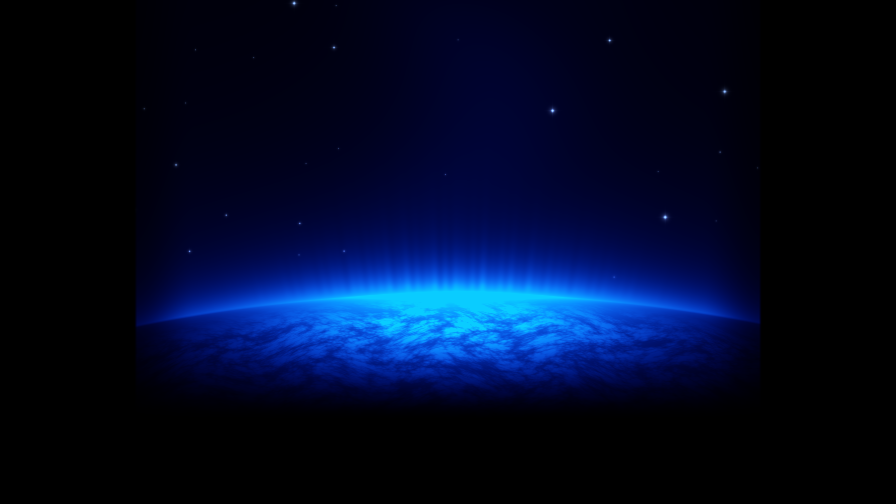
Reproduce this background procedurally as a Shadertoy shader.

```glsl
// Blue planet horizon glowing under a dark starry sky, framed in black.

// Lengths are in canvas heights, measured from the lower left.
const vec2 HORIZON_TOP = vec2(0.903, 0.417);
const float PLANET_RADIUS = 3.13;
const vec2 FRAME_X = vec2(0.266, 1.512);
const float FRAME_SOFTNESS = 0.007;
const vec2 GROUND_FADE_Y = vec2(0.165, 0.395);
const float GROUND_LIGHT = 1.38;
const float GROUND_WIDTH = 0.48;
const float CLOUD_CONTRAST = 0.42;
const float GLOW_WIDTH = 0.60;
const float RAY_WIDTH = 0.24;
const float RAY_HEIGHT = 0.060;
const float RAY_LIGHT = 0.26;
const vec2 NEBULA_CENTER = vec2(0.97, 0.80);
const vec2 NEBULA_SIZE = vec2(0.25, 0.36);
const float STAR_CELL = 0.105;
const float STAR_DENSITY = 0.36;
const vec3 STAR_COLOR = vec3(0.50, 0.66, 0.90);
const float SKY_BASE = 0.032;

vec2 hash2(vec2 p) {
    vec3 q = fract(p.xyx * vec3(0.1031, 0.1030, 0.0973));
    q += dot(q, q.yzx + 33.33);
    return fract((q.xx + q.yz) * q.zy);
}

float bell(float x) {
    return exp(-x * x);
}

// Distance to the nearest scattered cell point.
float cellular(vec2 p) {
    vec2 cell = floor(p);
    float nearest = 2.0;
    for (int y = -1; y <= 1; y++)
    for (int x = -1; x <= 1; x++) {
        vec2 c = cell + vec2(x, y);
        nearest = min(nearest, length(c + hash2(c) - p));
    }
    return nearest;
}

// Layered cells, bent by sines into drifting cloud banks.
float clouds(vec2 p) {
    p += 0.35 * sin(p.yx * vec2(1.3, 1.7) + vec2(0.4, 2.1));
    float sum = 0.0, weight = 0.42;
    for (int i = 0; i < 4; i++) {
        sum += weight * (1.0 - cellular(p));
        p = mat2(1.6, 1.2, -1.2, 1.6) * p + 7.3;
        weight *= 0.70;
    }
    return smoothstep(0.35, 0.85, sum);
}

// Light energy to colour: navy, blue, azure, then cyan.
vec3 blueRamp(float e) {
    float blue = e / pow(1.0 + pow(e, 6.0), 1.0 / 6.0);
    return vec3(0.04 * smoothstep(0.4, 1.1, e), min(0.43 * e * e, 0.80), min(blue * 1.06, 1.0));
}

// Fine upright streaks that fade with height.
float rays(float dx, float h) {
    float fan = dx / (1.0 + 0.7 * h);
    float streaks = 0.5 + 0.16 * sin(fan * 131.0 + 1.0) + 0.16 * sin(fan * 223.0 + 2.0 * sin(fan * 19.0))
                  + 0.14 * sin(fan * 347.0 + 2.0);
    return streaks * bell(dx / RAY_WIDTH) * exp(-h / RAY_HEIGHT) * smoothstep(0.0, 0.02, h);
}

float skyEnergy(vec2 p, float dx, float h) {
    vec2 n = (p - NEBULA_CENTER) / NEBULA_SIZE;
    float nebula = 0.11 * exp(-dot(n, n)) * (0.85 + 0.15 * sin(p.x * 11.0 + 3.0 * sin(p.y * 6.0)));
    float glow = 0.84 * exp(-h / 0.036) + 0.44 * exp(-h / 0.10);
    float haze = 0.14 * exp(-h / 0.24);
    return SKY_BASE + nebula + haze + glow * bell(dx / GLOW_WIDTH) + RAY_LIGHT * rays(dx, h);
}

float groundEnergy(vec2 p, float dx, float depth) {
    float light = GROUND_LIGHT * bell(dx / GROUND_WIDTH) * smoothstep(GROUND_FADE_Y.x, GROUND_FADE_Y.y, p.y);
    // Flatten the cloud pattern toward the horizon.
    float cover = clouds(vec2(dx * 15.0, 9.0 * sqrt(depth + 0.002) + depth * 22.0));
    float relief = CLOUD_CONTRAST * smoothstep(0.0, 0.07, depth);
    float rim = 0.30 * bell(dx / GLOW_WIDTH) * exp(-depth / 0.007);
    return light * (1.0 + relief * (cover - 0.55)) + rim;
}

// One possible star per cell: a core, a halo and a small cross.
float stars(vec2 p) {
    vec2 cell = floor(p / STAR_CELL);
    vec2 rnd = hash2(cell + 41.0);
    vec2 d = abs(p - (cell + 0.2 + 0.6 * hash2(cell + 9.0)) * STAR_CELL);
    float size = mix(0.0011, 0.0030, pow(rnd.y, 4.0));
    float core = bell(length(d) / size);
    float halo = 0.28 * bell(length(d) / (size * 2.5));
    float cross = 0.25 * exp(-(d.x + d.y) / (size * 1.6)) * bell(min(d.x, d.y) / (size * 0.5));
    return step(rnd.x, STAR_DENSITY) * (0.2 + 0.8 * rnd.y * rnd.y) * (core + halo + cross);
}

void mainImage(out vec4 fragColor, in vec2 fragCoord) {
    vec2 p = fragCoord / iResolution.y;
    p.x += 0.5 * (16.0 / 9.0 - iResolution.x / iResolution.y);
    float dx = p.x - HORIZON_TOP.x;
    float h = length(p - HORIZON_TOP + vec2(0.0, PLANET_RADIUS)) - PLANET_RADIUS;

    // Sky and planet meet at a softened horizon.
    float edge = 0.75 / iResolution.y + 0.0015;
    float above = smoothstep(-edge, edge, h);
    float energy = mix(groundEnergy(p, dx, max(-h, 0.0)), skyEnergy(p, dx, max(h, 0.0)), above);

    // Dark side borders with a gentle inner falloff.
    float inset = min(p.x - FRAME_X.x, FRAME_X.y - p.x);
    float frame = smoothstep(0.0, FRAME_SOFTNESS, inset) * mix(0.50, 1.0, smoothstep(0.0, 0.12, inset));

    vec3 color = blueRamp(energy * frame);
    color += STAR_COLOR * stars(p) * frame * smoothstep(0.02, 0.10, h);
    fragColor = vec4(min(color, 1.0), 1.0);
}
```
